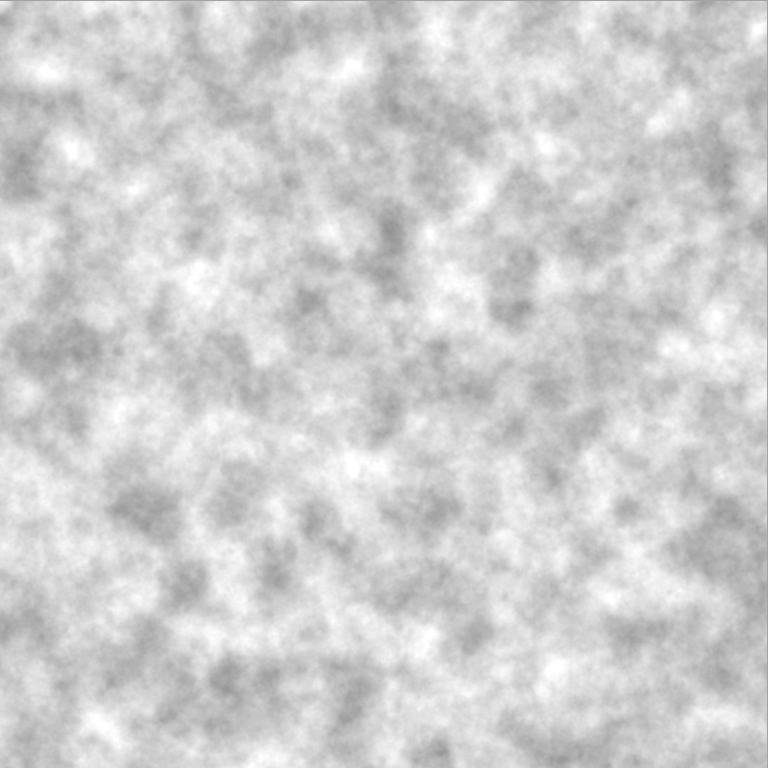
Reproduce this texture procedurally as a three.js fragment shader.

```glsl
// Soft grey cloud texture: fractal value noise, summed over rotated octaves
// and mapped to a narrow range of light greys, with a hairline along the
// top and right borders.

varying vec2 vUv;

const float CELLS = 19.0;         // coarsest noise cells across the canvas
const int OCTAVES = 5;
const float GAIN = 0.59;          // amplitude ratio between octaves
const float MEAN_GREY = 0.81;
const float CONTRAST = 0.545;
const float EDGE_GREY = 0.64;
const float EDGE_WIDTH = 0.002;
const vec2 SEED = vec2(17.3, 41.7);

// Octave step: rotate by about 37 degrees and double the frequency
const mat2 OCTAVE_TURN = mat2(1.6, 1.2, -1.2, 1.6);

float hash(vec2 cell) {
  vec3 p = fract(cell.xyx * 0.1031);
  p += dot(p, p.yzx + 33.33);
  return fract((p.x + p.y) * p.z);
}

float valueNoise(vec2 p) {
  vec2 cell = floor(p);
  vec2 f = fract(p);
  vec2 blend = f * f * (3.0 - 2.0 * f);
  float low = mix(hash(cell), hash(cell + vec2(1.0, 0.0)), blend.x);
  float high = mix(hash(cell + vec2(0.0, 1.0)), hash(cell + vec2(1.0)), blend.x);
  return mix(low, high, blend.y);
}

// Signed fractal sum, centred on zero
float clouds(vec2 p) {
  float sum = 0.0;
  float amplitude = 0.5;
  for (int i = 0; i < OCTAVES; i++) {
    sum += amplitude * (valueNoise(p) - 0.5);
    p = OCTAVE_TURN * p + SEED;
    amplitude *= GAIN;
  }
  return sum;
}

void main() {
  float grey = MEAN_GREY + CONTRAST * clouds(vUv * CELLS + SEED);

  // Hairline on the top and right borders
  float border = max(vUv.x, vUv.y);
  float edge = smoothstep(1.0 - EDGE_WIDTH, 1.0 - 0.5 * EDGE_WIDTH, border);
  grey = mix(grey, EDGE_GREY, edge);

  gl_FragColor = vec4(vec3(clamp(grey, 0.0, 1.0)), 1.0);
}
```
